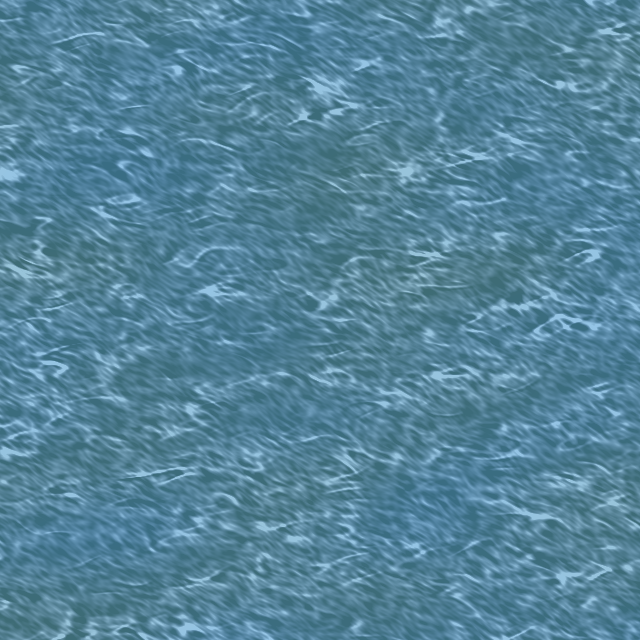
Write a WebGL 1 fragment shader that draws this texture.

```glsl
precision highp float;
uniform vec2 u_resolution;

// Water colours from trough to sparkle
const vec3 TROUGH = vec3(0.250, 0.440, 0.508);
const vec3 BODY   = vec3(0.314, 0.498, 0.590);
const vec3 LIGHT  = vec3(0.415, 0.595, 0.702);
const vec3 GLINT  = vec3(0.560, 0.740, 0.850);
const vec3 HUE_DRIFT = vec3(-0.020, 0.004, 0.060);

// Tone levels at which each colour is reached
const float TROUGH_LEVEL = -1.1;
const float LIGHT_LEVEL  = 1.4;
const float GLINT_LEVEL  = 2.7;

// Noise cells per canvas: along and across the wave fronts
const vec2 GRAIN_SCALE   = vec2(62.0, 190.0);
const vec2 RIPPLE_SCALE  = vec2(25.0, 80.0);
const vec2 CHOP_SCALE    = vec2(30.0, 100.0);
const vec2 WAVELET_SCALE = vec2(14.0, 42.0);
const vec2 SWELL_SCALE   = vec2(6.0, 20.0);
const vec2 PATCH_SCALE   = vec2(2.5, 6.0);
const vec2 CREST_SCALE   = vec2(14.0, 48.0);
const vec2 GROUP_SCALE   = vec2(12.0, 30.0);

// Front directions in radians
const float GRAIN_ANGLE   = -0.55;
const float RIPPLE_ANGLE  = -0.44;
const float CHOP_ANGLE    = -0.28;
const float WAVELET_ANGLE = -0.10;
const float SWELL_ANGLE   = 0.20;
const float CREST_ANGLE   = -0.36;
const float CROSS_ANGLE   = 0.12;

// Layer strengths
const float GRAIN_GAIN   = 2.3;
const float RIPPLE_GAIN  = 3.6;
const float RIPPLE_MEAN  = 0.18;
const float CHOP_GAIN    = 1.7;
const float WAVELET_GAIN = 1.2;
const float SWELL_GAIN   = 0.75;
const float PATCH_GAIN   = 0.35;
const float CREST_GAIN   = 6.5;
const float CREST_SHARPNESS = 9.0;
const float CREST_SHADE  = 0.5;
const float TONE_BIAS    = -0.17;
const float WARP_SCALE   = 14.0;
const float WARP_AMOUNT  = 0.008;

vec2 gradientAt(vec2 cell) {
  vec3 h = fract(cell.xyx * vec3(0.1031, 0.1030, 0.0973));
  h += dot(h, h.yzx + 33.33);
  float angle = 6.28319 * fract((h.x + h.y) * h.z);
  return vec2(cos(angle), sin(angle));
}

float gradientNoise(vec2 p) {
  vec2 cell = floor(p);
  vec2 f = p - cell;
  vec2 u = f * f * f * (f * (f * 6.0 - 15.0) + 10.0);
  vec2 e = vec2(1.0, 0.0);
  float low = mix(dot(gradientAt(cell), f),
                  dot(gradientAt(cell + e), f - e), u.x);
  float high = mix(dot(gradientAt(cell + e.yx), f - e.yx),
                   dot(gradientAt(cell + 1.0), f - 1.0), u.x);
  return mix(low, high, u.y);
}

// Noise stretched along a front direction
float waves(vec2 p, float angle, vec2 scale, float seed) {
  float c = cos(angle);
  float s = sin(angle);
  vec2 front = vec2(c * p.x + s * p.y, c * p.y - s * p.x);
  return gradientNoise(front * scale + seed * vec2(17.3, 41.7));
}

// Thin broken bright lines, each with a shaded flank
float crests(vec2 p, float angle, float seed) {
  float ridge = CREST_SHARPNESS * waves(p, angle, CREST_SCALE, seed);
  float flank = ridge + 1.8;
  float group = max(waves(p, angle, GROUP_SCALE, seed + 0.5), 0.0);
  return group * (exp(-ridge * ridge) - CREST_SHADE * exp(-flank * flank));
}

vec3 waterColor(float tone) {
  vec3 color = mix(BODY, TROUGH, clamp(tone / TROUGH_LEVEL, 0.0, 1.25));
  color = mix(color, LIGHT, clamp(tone / LIGHT_LEVEL, 0.0, 1.0));
  float sparkle = (tone - LIGHT_LEVEL) / (GLINT_LEVEL - LIGHT_LEVEL);
  return mix(color, GLINT, clamp(sparkle, 0.0, 1.2));
}

void main() {
  vec2 p = gl_FragCoord.xy / min(u_resolution.x, u_resolution.y);

  // Bend the fronts so that they wander
  vec2 bend = vec2(gradientNoise(p * WARP_SCALE + 5.2),
                   gradientNoise(p * WARP_SCALE + 61.7));
  vec2 q = p + WARP_AMOUNT * bend;

  // Broad patches set the local roughness
  float patches = waves(p, SWELL_ANGLE, PATCH_SCALE, 1.0);
  float swell = waves(q, SWELL_ANGLE, SWELL_SCALE, 2.0);
  float roughness = 1.0 + 0.3 * patches + 0.6 * swell;

  // Small waves, the ripples folded into sharp lines
  float ripple = RIPPLE_MEAN - abs(waves(q, RIPPLE_ANGLE, RIPPLE_SCALE, 3.0));
  float small = RIPPLE_GAIN * ripple
              + GRAIN_GAIN * waves(q, GRAIN_ANGLE, GRAIN_SCALE, 9.0)
              + CHOP_GAIN * waves(q, CHOP_ANGLE, CHOP_SCALE, 4.0)
              + WAVELET_GAIN * waves(q, WAVELET_ANGLE, WAVELET_SCALE, 5.0);
  float crest = crests(q, CREST_ANGLE, 6.0) + crests(q, CROSS_ANGLE, 7.0);

  float tone = TONE_BIAS + SWELL_GAIN * swell + PATCH_GAIN * patches
             + roughness * (small + CREST_GAIN * crest);

  // Slow drift between green and blue water
  float drift = waves(p, SWELL_ANGLE, vec2(3.0, 7.0), 8.0);
  gl_FragColor = vec4(waterColor(tone) + HUE_DRIFT * drift, 1.0);
}
```
